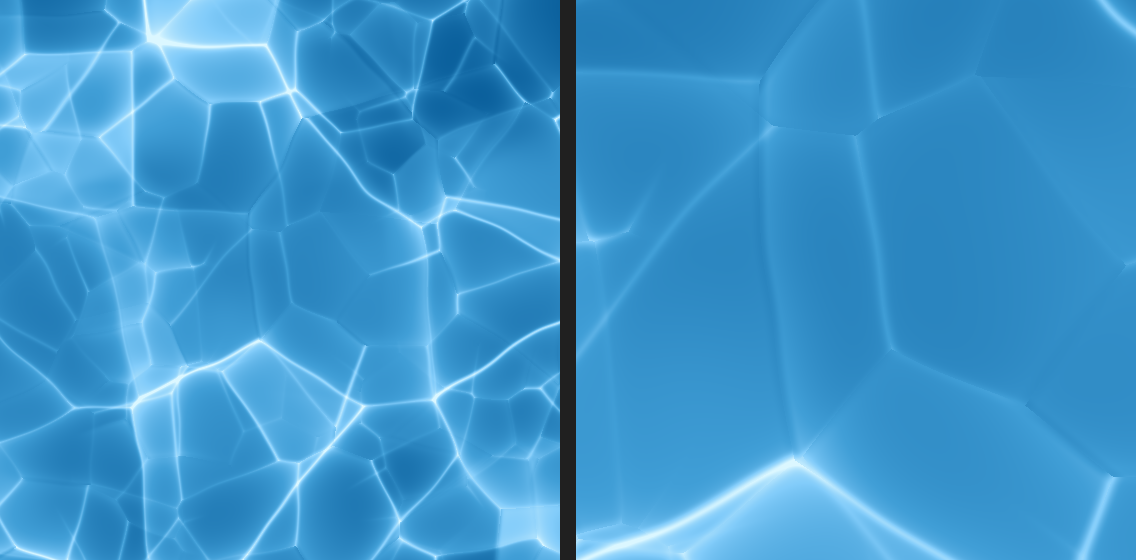
Left, the full canvas; right, a detail of the centre.
This texture is drawn by a three.js fragment shader. Its source:

```glsl
// Sunlit pool water: a web of bright caustic lines over overlapping sheets of blue light.
varying vec2 vUv;

#define DEEP  vec3(0.01, 0.34, 0.58)
#define MID   vec3(0.25, 0.62, 0.84)
#define LIGHT vec3(0.51, 0.80, 0.98)
#define GLINT vec3(0.86, 0.97, 1.00)
#define BASE_TONE 0.28
#define SWELL 0.60        // strength of the broad light and dark areas
#define WARP 0.045        // bend of the lines
#define CORE_WIDTH 0.0026 // half width of a line
#define HALO_WIDTH 0.027  // reach of the glow beside a line

float hash(vec2 p) {
  return fract(sin(dot(p, vec2(127.1, 311.7))) * 43758.5453);
}

vec2 hash2(vec2 p) {
  return vec2(hash(p), hash(p + 57.3));
}

float noise(vec2 p) {
  vec2 i = floor(p), f = fract(p);
  f = f * f * f * (f * (f * 6.0 - 15.0) + 10.0);
  return mix(mix(hash(i), hash(i + vec2(1.0, 0.0)), f.x),
             mix(hash(i + vec2(0.0, 1.0)), hash(i + 1.0), f.x), f.y);
}

vec2 noise2(vec2 p) {
  return vec2(noise(p), noise(p + 31.7)) - 0.5;
}

// One web of cells: x = sheet tone around 0, y = line cores, z = glow
vec3 causticWeb(vec2 uv, float scale, float seed) {
  uv += WARP * noise2(uv * 4.0 + seed) + 0.2 * WARP * noise2(uv * 13.0 + seed);
  vec2 p = uv * scale + seed;
  vec2 cell = floor(p), f = p - cell;

  // Nearest site
  vec2 nearCell = vec2(0.0), nearSite = vec2(0.0);
  float nearest = 64.0;
  for (int y = -1; y <= 1; y++) {
    for (int x = -1; x <= 1; x++) {
      vec2 g = vec2(float(x), float(y));
      vec2 site = g + hash2(cell + g) - f;
      float d2 = dot(site, site);
      if (d2 < nearest) {
        nearest = d2;
        nearCell = g;
        nearSite = site;
      }
    }
  }

  // Blend of the sheets, crisp in some places and soft in others
  float crispness = mix(5.0, 55.0, smoothstep(0.3, 0.75, noise(uv * 5.0 + seed * 2.0)));
  vec2 home = cell + nearCell;
  float tone = 0.0, total = 0.0, core = 0.0, halo = 0.0;
  for (int y = -2; y <= 2; y++) {
    for (int x = -2; x <= 2; x++) {
      vec2 g = nearCell + vec2(float(x), float(y));
      vec2 id = cell + g;
      vec2 site = g + hash2(id) - f;
      float weight = exp(-crispness * (dot(site, site) - nearest));
      vec2 slope = hash2(id + 19.1) - 0.5;
      tone += weight * (hash(id + 7.7) - 0.5 + 0.8 * dot(slope, site));
      total += weight;

      // Border with this neighbour: shared core, glow that differs by side
      vec2 across = site - nearSite;
      if (dot(across, across) > 0.0001) {
        float d = abs(dot(0.5 * (site + nearSite), normalize(across))) / scale;
        float shared = hash(home + id);
        float sided = hash(home * 3.0 + id);
        float r = d / CORE_WIDTH;
        core += shared * shared / (1.0 + r * r);
        halo += mix(shared, sided, smoothstep(0.0, 0.007, d))
              * exp(-d * (3.6 + scale) / (7.2 * HALO_WIDTH));
      }
    }
  }
  return vec3(tone / total, core, halo);
}

vec3 waterColor(float t) {
  float depth = t + 0.13;
  depth = 0.5 * (depth + sqrt(depth * depth + 0.015));
  vec3 c = mix(DEEP, MID, clamp(depth / 0.73, 0.0, 1.0));
  c = mix(c, LIGHT, clamp((t - 0.6) / 0.4, 0.0, 1.0));
  return mix(c, GLINT, clamp((t - 1.0) / 0.7, 0.0, 1.0));
}

void main() {
  vec3 large  = causticWeb(vUv, 3.6, 3.0);
  vec3 medium = causticWeb(vUv, 6.2, 41.0);
  vec3 small  = causticWeb(vUv, 9.5, 83.0);

  // Finer webs show only in patches
  float mediumShare = smoothstep(0.2, 0.7, noise(vUv * 3.5 + 12.0));
  float smallShare = smoothstep(0.4, 0.8, noise(vUv * 4.0 + 25.0));

  float swell = 0.7 * noise(vUv * 3.2 + 5.0) + 0.3 * noise(vUv * 7.5 + 9.0) - 0.5;
  float tone = BASE_TONE + SWELL * swell;
  tone += dot(large, vec3(0.52, 0.75, 0.34));
  tone += dot(medium, vec3(0.36, 0.50, 0.26)) * mix(0.35, 1.0, mediumShare);
  tone += dot(small, vec3(0.24, 0.38, 0.18)) * smallShare;

  gl_FragColor = vec4(waterColor(tone), 1.0);
}
```
